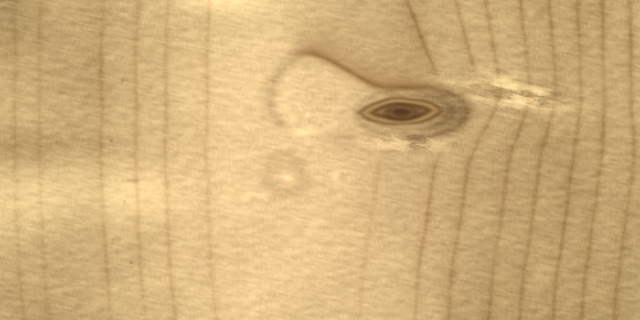
This texture is drawn by a Shadertoy shader. Its source:

```glsl
// Pale softwood board with a dark eye-shaped knot, a curled ridge and torn fibres.
// Light pools set the tone; bent growth lines, elliptical rings and stretched
// value noise add the detail. Units are canvas heights, y runs downward.

float hash(vec2 p) {
    vec3 q = fract(p.xyx * 0.1031);
    q += dot(q, q.yzx + 33.33);
    return fract((q.x + q.y) * q.z);
}

float noise(vec2 p) {
    vec2 i = floor(p), f = fract(p);
    f = f * f * (3.0 - 2.0 * f);
    return mix(mix(hash(i), hash(i + vec2(1, 0)), f.x),
               mix(hash(i + vec2(0, 1)), hash(i + 1.0), f.x), f.y);
}

float fbm(vec2 p) {
    float sum = 0.0, amp = 0.5;
    for (int i = 0; i < 4; i++) {
        sum += amp * noise(p);
        p = mat2(1.6, 1.2, -1.2, 1.6) * p + 7.3;
        amp *= 0.5;
    }
    return sum;
}

// Soft elliptical blob
float glow(vec2 p, float x, float y, float rx, float ry) {
    vec2 q = (p - vec2(x, y)) / vec2(rx, ry);
    return exp(-dot(q, q));
}

// Soft band around zero
float band(float d, float width) {
    return exp(-d * d / (width * width));
}

// Growth line: a soft core with a wide stain fading to its left
float growth(float d) {
    return 0.48 * band(d, 0.0084) + 0.42 * exp(-abs(d) / (d < 0.0 ? 0.032 : 0.014));
}

const float leftX[6] = float[6](0.045, 0.122, 0.318, 0.426, 0.518, 0.646);
const float topX[8] = float[8](1.27, 1.425, 1.518, 1.628, 1.719, 1.805, 1.88, 1.966);
const float lowX[8] = float[8](1.12, 1.294, 1.398, 1.523, 1.62, 1.724, 1.815, 1.919);

float grain(vec2 p) {
    float sum = 0.0, waver = 0.014 * (fbm(p * vec2(3, 6)) - 0.47);
    for (int i = 0; i < 6; i++) {
        float bend = 0.07 * (p.y - 0.45) * (p.y - 0.45) + 0.016 * (p.y - 0.5);
        sum += (i < 2 ? 0.42 : 0.6) * growth(p.x - leftX[i] - bend - waver);
    }
    // Right lines sweep round the knot, then lean back to the left
    for (int i = 0; i < 8; i++) {
        float upper = topX[i] + 0.1 * exp(-0.45 * float(i)) * min(p.y * 4.0, 1.15);
        float lower = lowX[i] + 0.07 * smoothstep(1.08, 0.36, p.y);
        float x = mix(upper, lower, smoothstep(0.26, 0.54, p.y)) + waver;
        float gap = i < 2 ? smoothstep(0.07, 0.17, abs(p.y - 0.36)) : 1.0;
        float depth = i == 0 && p.y > 0.4 ? 0.4 : 0.75 + 0.35 * smoothstep(0.3, 0.0, p.y);
        sum += depth * gap * growth(p.x - x);
    }
    return sum * (0.7 + 0.6 * noise(p * vec2(9, 5)));
}

void mainImage(out vec4 fragColor, in vec2 fragCoord) {
    vec2 p = fragCoord / iResolution.y;
    p.y = 1.0 - p.y;
    float cloud = fbm(p * 4.0) - 0.47;
    vec2 w = p + vec2(0.04, -0.04) * cloud;

    // Broad light
    float tone = mix(0.42, 0.32, smoothstep(1.0, 1.7, p.x)) + 0.5 * cloud;
    tone += 0.42 * glow(p, 0.78, 0.78, 0.46, 0.42);
    tone += 0.34 * glow(p, 0.78, 0.2, 0.3, 0.34);
    tone += 0.65 * glow(p, 0.7, 0.0, 0.17, 0.04);
    tone += 0.48 * glow(p, 0.43, 0.62, 0.14, 0.09);
    tone += 0.42 * glow(p, 0.05, 0.62, 0.22, 0.11);
    tone -= 0.36 * glow(p, 0.08, 0.46, 0.4, 0.06);
    tone -= 0.28 * glow(p, 0.0, 0.0, 0.42, 0.25);
    tone -= 0.22 * glow(p, 0.0, 1.0, 0.35, 0.22);
    tone -= 0.2 * glow(p, 2.0, 1.0, 0.6, 0.4);

    // Fine slanted fibres, pores and embossed flakes
    tone += 0.24 * (noise(vec2(p.x * 28.0 + p.y * 20.0, p.y * 150.0 - p.x * 35.0)) - 0.5);
    tone += 0.17 * (noise(p * vec2(170, 120)) - 0.5);
    vec2 flake = vec2(p.x * 34.0 + p.y * 20.0, p.y * 60.0 - p.x * 14.0);
    tone += 0.3 * (noise(flake) - noise(flake + 0.3));

    // Smooth raised patch with a darker rounded rim
    float dome = length((w - vec2(1.01, 0.3)) / vec2(0.155, 0.135));
    float rim = smoothstep(1.06, 0.88, p.x) * smoothstep(0.46, 0.36, p.y);
    tone -= 0.36 * rim * band(dome - 1.04, 0.14);
    tone += 0.12 * smoothstep(1.05, 0.85, dome);
    tone += 0.45 * glow(w, 0.94, 0.408, 0.04, 0.014);
    tone += 0.55 * (fbm(p * 50.0) - 0.42) * glow(p, 0.98, 0.36, 0.09, 0.07);
    tone -= 0.2 * glow(p, 1.06, 0.425, 0.12, 0.012);

    // Dents and scattered specks
    tone -= 0.3 * band(length(w - vec2(0.9, 0.54)) - 0.055, 0.03);
    tone += 0.65 * glow(p, 0.9, 0.557, 0.015, 0.008);
    tone += 0.28 * glow(w, 0.8, 0.602, 0.05, 0.009);
    tone += 0.35 * glow(w, 1.06, 0.55, 0.013, 0.02);
    tone -= 0.5 * glow(w, 0.425, 0.555, 0.026, 0.006);
    for (float k = 0.0; k < 4.0; k++)
        tone -= 0.5 * glow(p, 0.34 + 0.08 * hash(vec2(k, 4)), 0.25 + 0.19 * k, 0.006, 0.005);

    // Knot surround hides the growth lines
    float halo = length((w - vec2(1.29, 0.35)) / vec2(0.205, 0.092));
    float inside = smoothstep(1.12, 0.8, halo);
    float lines = grain(p) * (1.0 - inside);
    tone -= 0.48 * lines;
    tone -= inside * (0.28 + 0.5 * smoothstep(1.24, 1.42, p.x) + 0.12 * sin(halo * 24.0));

    // Torn fibres right of the knot and along its lower edge
    float torn = glow(p, 1.6, 0.295 + 0.16 * (p.x - 1.6), 0.16, 0.05);
    float under = glow(p, 1.26, 0.445, 0.13, 0.026);
    float shred = fbm(vec2(p.x * 16.0, p.y * 50.0 - p.x * 9.0));
    tone += torn * 0.42 + under * 0.1 + (torn + under) *
        (3.1 * (shred - 0.47) - 0.45 * smoothstep(0.05, 0.0, abs(shred - 0.38)));

    vec3 color = mix(vec3(0.69, 0.58, 0.39), vec3(0.96, 0.84, 0.6), clamp(tone, -0.9, 1.3));
    color += vec3(0.022, -0.004, 0.008) * glow(p, 0.95, 0.6, 0.55, 0.6);
    color += vec3(0.015, -0.012, -0.025) * min(lines, 1.0);

    // Curled brown ridge: crisp below, stained above
    float ridge = p.y - mix(0.165, 0.272, smoothstep(0.95, 1.22, p.x)) - 0.03 * cloud;
    float span = smoothstep(0.87, 1.0, p.x) * smoothstep(1.43, 1.26, p.x);
    float stain = exp(-abs(ridge) / (ridge < 0.0 ? 0.07 : 0.014));
    color = mix(color, vec3(0.52, 0.36, 0.18), span * (0.46 * stain + 0.28 * band(ridge, 0.011)));

    // Eye-shaped knot with soft nested rings and a dark heart
    vec2 e = (w - vec2(1.252, 0.347)) / vec2(0.132, 0.045);
    float eye = mix(length(e), abs(e.y) + e.x * e.x, 0.4);
    float rings = 0.5 + 0.5 * sin(eye * 14.0 - 5.8 + 3.0 * cloud);
    vec3 wood = mix(vec3(0.67, 0.53, 0.32), vec3(0.42, 0.29, 0.15), rings);
    color = mix(color, wood, 0.85 * smoothstep(1.2, 0.75, eye));
    float heart = length((p - vec2(1.255, 0.352)) / vec2(0.062, 0.029));
    color = mix(color, vec3(0.32, 0.21, 0.11), 0.8 * smoothstep(1.25, 0.55, heart));
    color += 0.07 * band(heart - 0.55, 0.15);

    fragColor = vec4(clamp(color, 0.0, 1.0), 1.0);
}
```
